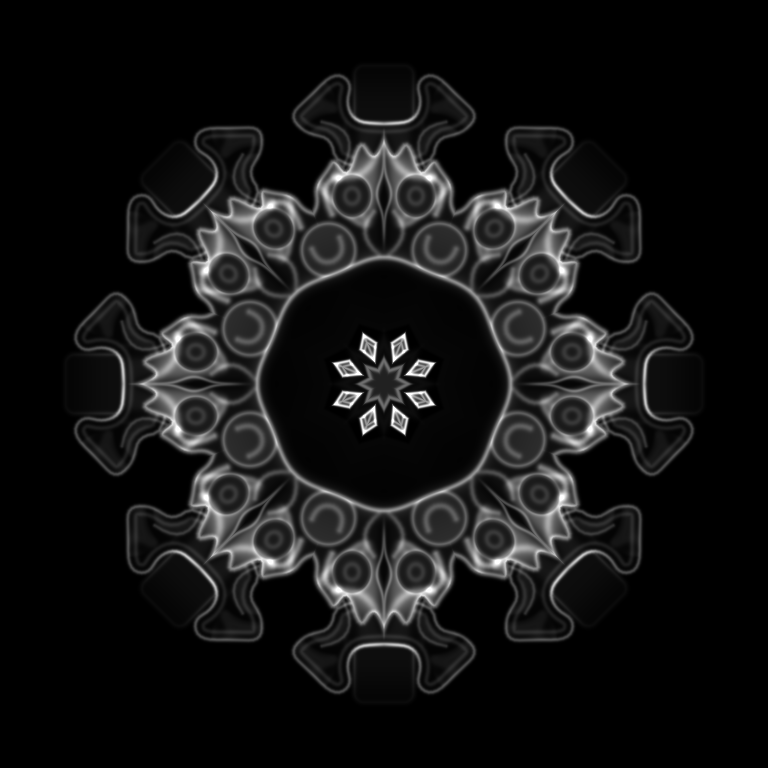
This pattern is drawn by a Shadertoy shader. Its source:

```glsl
// An eightfold glass rosette in grey on black: star and leaves at the heart,
// a thin ring, and eight petals of liquid folds with hollow outer arms.
// The plane is folded into one mirrored wedge; curves and noise fill it.

#define SPAN 7.68
#define SECTORS 8.0
#define FOLD_SCALE 3.2
#define FOLD_GAIN 0.34
#define RIM_GAIN 0.40
#define ARM_GAIN 0.27
#define RING_GAIN 0.42
#define LEAF_GAIN 0.72

const float PI = 3.14159;

// Control points in the wedge: x runs outward, y sideways
const vec2 PETAL[12] = vec2[12](
    vec2(-1.5, -1.0), vec2(1.3, 0.9), vec2(1.68, 0.72), vec2(1.8, 0.66),
    vec2(1.98, 0.69), vec2(2.14, 0.56), vec2(2.26, 0.5), vec2(2.05, 0.36),
    vec2(2.46, 0.24), vec2(2.25, 0.12), vec2(2.34, 0.03), vec2(2.72, -0.09));
const vec2 ARM[12] = vec2[12](
    vec2(2.1, -0.9), vec2(2.15, 0.48), vec2(2.46, 0.52), vec2(2.5, 0.78),
    vec2(2.68, 0.95), vec2(2.86, 0.76), vec2(3.12, 0.5), vec2(3.02, 0.32),
    vec2(2.8, 0.38), vec2(2.62, 0.29), vec2(2.6, 0.0), vec2(2.6, -0.3));

float hash(vec2 p) {
    return fract(sin(dot(p, vec2(127.1, 311.7))) * 43758.5453);
}

float noise(vec2 p) {
    vec2 i = floor(p), f = fract(p);
    f = f * f * (3.0 - 2.0 * f);
    return mix(mix(hash(i), hash(i + vec2(1, 0)), f.x),
               mix(hash(i + vec2(0, 1)), hash(i + vec2(1, 1)), f.x), f.y);
}

float stroke(float d, float w) { return exp(-d * d / (w * w)); }

float inside(float d) { return smoothstep(0.012, -0.012, d); }

// Signed distance to the line a-b
float side(vec2 p, vec2 a, vec2 b) {
    return dot(p - a, normalize(vec2(b.y - a.y, a.x - b.x)));
}

float segment(vec2 p, vec2 a, vec2 b) {
    vec2 e = b - a;
    return length(p - a - e * clamp(dot(p - a, e) / dot(e, e), 0.0, 1.0));
}

vec2 bezier(vec2 a, vec2 b, vec2 c, float t) {
    return mix(mix(a, b, t), mix(b, c, t), t);
}

float curve(vec2 p, vec2 a, vec2 b, vec2 c) {
    float d = 9.0;
    for (float i = 0.0; i < 8.0; i++)
        d = min(d, segment(p, bezier(a, b, c, i / 8.0), bezier(a, b, c, (i + 1.0) / 8.0)));
    return d;
}

float crossing(vec2 p, vec2 a, vec2 b) {
    bool hit = (a.y > p.y) != (b.y > p.y) && p.x < a.x + (b.x - a.x) * (p.y - a.y) / (b.y - a.y);
    return hit ? -1.0 : 1.0;
}

// Signed distance to a smooth outline, negative within
float outline(vec2 p, vec2 v[12]) {
    vec2 start = 0.5 * (v[0] + v[1]), last = start;
    float d = 9.0, s = 1.0;
    for (int i = 1; i < 11; i++) {
        vec2 a = 0.5 * (v[i - 1] + v[i]), c = 0.5 * (v[i] + v[i + 1]);
        for (float j = 1.0; j < 5.5; j++) {
            vec2 next = bezier(a, v[i], c, j / 5.0);
            d = min(d, segment(p, last, next));
            s *= crossing(p, last, next);
            last = next;
        }
    }
    return d * s * crossing(p, last, start);
}

// Warped liquid ridges
float silk(vec2 p) {
    vec2 w = p * FOLD_SCALE;
    for (float i = 0.0; i < 3.0; i++) w += 0.55 * sin(1.7 * w.yx + vec2(i, 1.7 * i));
    return pow(0.5 + 0.5 * sin(1.6 * w.x + 2.0 * w.y + 3.0 * noise(w)), 3.0);
}

// Star, leaves and dark halo
float heart(vec2 q, vec2 k, vec2 dir) {
    float star = side(q, vec2(0.28, 0.0), 0.17 * dir);
    float halo = side(q, vec2(0.5, 0.0), 0.62 * dir);
    float leaf = max(side(k, vec2(0.55, 0.0), vec2(0.41, 0.095)),
                     side(k, vec2(0.41, 0.095), vec2(0.29, 0.03)));
    float tone = 0.025 * smoothstep(0.0, 0.04, halo) * exp(-1.8 * max(halo, 0.0));
    tone += 0.13 * inside(star) + 0.3 * stroke(star + 0.02, 0.022);
    tone += 0.05 * stroke(star - 0.06, 0.05);
    float vein = min(k.y, segment(k, vec2(0.45, 0.0), vec2(0.37, 0.06)));
    tone += inside(leaf) * (0.2 + 0.4 * stroke(vein, 0.014));
    return tone + LEAF_GAIN * stroke(leaf + 0.012, 0.016);
}

// Liquid body of a petal, with spheres, eyes and a spine
float petal(vec2 q, vec2 k) {
    float tone = 0.06 + FOLD_GAIN * silk(q);
    float eye = length((q - vec2(1.88, 0.32)) * vec2(0.9, 1.0)) - 0.19;
    float eyeTone = 0.1 + 0.1 * silk(q * 0.7) + 0.12 * stroke(eye + 0.12, 0.03);
    tone = mix(tone, eyeTone, inside(eye)) + 0.2 * stroke(eye, 0.025);
    float ball = length(k - vec2(1.45, 0.0)) - 0.27;
    float smile = curve(k, vec2(1.33, 0.0), vec2(1.34, 0.15), vec2(1.52, 0.15));
    float ballTone = 0.13 + 0.12 * (k.x - 1.3) + 0.22 * stroke(smile, 0.035);
    tone = mix(tone, ballTone, inside(ball)) + 0.24 * stroke(ball, 0.025);
    float curl = curve(q, vec2(2.06, 0.46), vec2(2.02, 0.68), vec2(1.7, 0.52));
    float brow = curve(q, vec2(2.08, 0.5), vec2(2.0, 0.22), vec2(2.3, 0.05));
    float fan = curve(q, vec2(1.3, 0.05), vec2(1.5, 0.3), vec2(1.72, 0.1));
    tone += 0.42 * stroke(curl, 0.04) + 0.28 * stroke(brow, 0.045) + 0.25 * stroke(fan, 0.03);
    float lens = q.y - 0.07 * stroke(q.x - 1.9, 0.17);
    tone *= 1.0 - 0.6 * stroke(q.y, 0.09);
    return tone + 0.28 * stroke(lens, 0.018) * smoothstep(1.3, 1.6, q.x);
}

// Hollow arms and the faint cup between them
float outerArms(vec2 q) {
    float arm = outline(q, ARM);
    float shine = 1.0 + 1.3 * stroke(length(q - vec2(2.62, 0.15)), 0.24);
    float tone = inside(arm) * (0.015 + 0.07 * silk(q * 1.3));
    tone += ARM_GAIN * shine * stroke(arm, 0.02) + 0.1 * stroke(arm + 0.08, 0.025);
    tone += 0.17 * stroke(curve(q, vec2(2.18, 0.4), vec2(2.55, 0.22), vec2(2.62, 0.62)), 0.02);
    vec2 b = abs(q - vec2(2.9, 0.0)) - vec2(0.19, 0.2);
    float cup = length(max(b, 0.0)) + min(max(b.x, b.y), 0.0) - 0.1;
    float fade = smoothstep(3.25, 2.7, q.x);
    return tone + inside(cup) * (0.015 + 0.035 * fade) + 0.08 * stroke(cup, 0.025) * (0.3 + fade);
}

void mainImage(out vec4 fragColor, in vec2 fragCoord) {
    vec2 p = (fragCoord - 0.5 * iResolution.xy) / min(iResolution.x, iResolution.y) * SPAN;

    // Fold into one wedge, plus a frame along its far edge
    float r = length(p), sector = 2.0 * PI / SECTORS;
    float angle = abs(mod(atan(p.y, p.x) + 0.5 * sector, sector) - 0.5 * sector);
    vec2 q = r * vec2(cos(angle), sin(angle));
    vec2 dir = vec2(cos(0.5 * sector), sin(0.5 * sector));
    vec2 k = vec2(dot(q, dir), abs(dot(q, vec2(-dir.y, dir.x))));

    float ring = r - 1.235 - 0.03 * cos(SECTORS * angle);
    float body = outline(q, PETAL);
    float tone = mix(outerArms(q), petal(q, k), inside(body));
    tone += RIM_GAIN * stroke(body, 0.027);
    tone = mix(tone, heart(q, k, dir), inside(ring));
    tone += RING_GAIN * stroke(ring, 0.027) + 0.08 * stroke(ring, 0.08);
    fragColor = vec4(vec3(clamp(tone, 0.0, 1.0)), 1.0);
}
```
